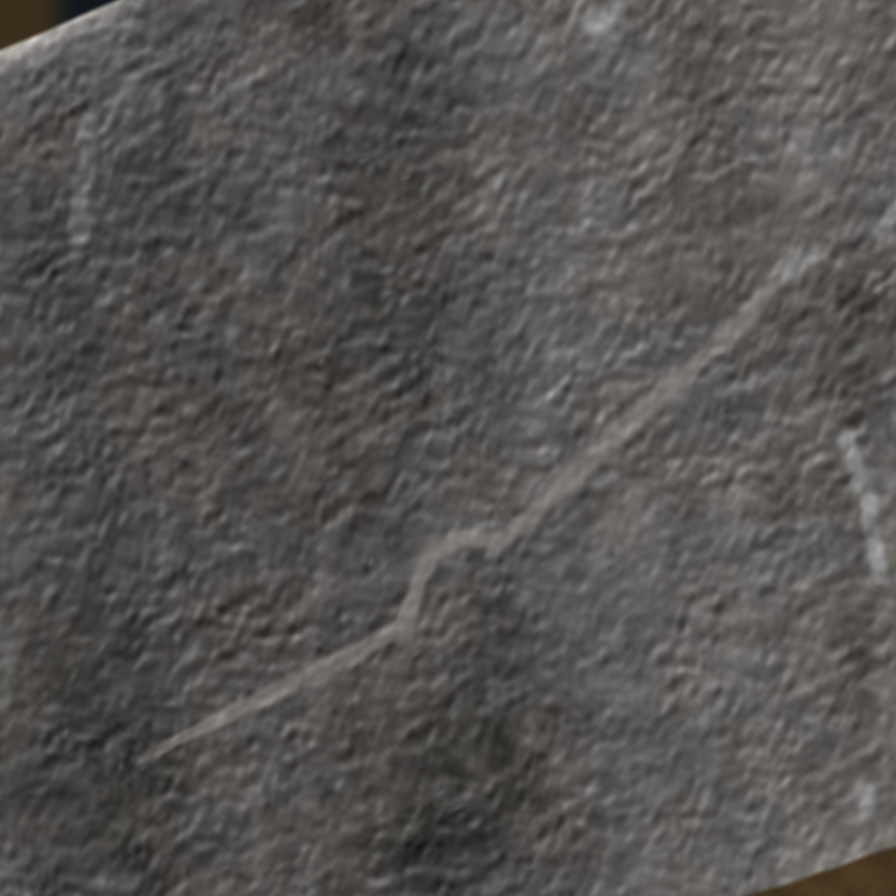
Reproduce this texture procedurally as a three.js fragment shader.

```glsl
varying vec2 vUv;

#define ROCK_COOL vec3(0.318, 0.309, 0.315)
#define ROCK_WARM vec3(0.326, 0.315, 0.301)
#define VEIN_COLOR vec3(0.50, 0.48, 0.46)
#define PALE_COLOR vec3(0.58, 0.58, 0.59)
#define RIM_COLOR vec3(0.86, 0.85, 0.82)
#define GROUND_COLOR vec3(0.27, 0.21, 0.13)
#define GRAIN_ANGLE 0.58
#define GRAIN_SCALE vec2(46.0, 84.0)
#define RELIEF 0.19
#define FLECK_CELLS 20.0
#define FLECK_CHANCE 0.30

float hash(vec2 p) {
  vec3 q = fract(p.xyx * 0.1031);
  q += dot(q, q.yzx + 33.33);
  return fract((q.x + q.y) * q.z);
}

float noise(vec2 p) {
  vec2 i = floor(p), f = fract(p);
  f = f * f * (3.0 - 2.0 * f);
  return mix(mix(hash(i), hash(i + vec2(1.0, 0.0)), f.x),
             mix(hash(i + vec2(0.0, 1.0)), hash(i + 1.0), f.x), f.y);
}

float fbm(vec2 p) {
  float sum = 0.0, amp = 0.53;
  for (int i = 0; i < 4; i++) {
    sum += amp * noise(p);
    p = mat2(0.8, 0.6, -0.6, 0.8) * p * 2.03 + 17.3;
    amp *= 0.5;
  }
  return sum;
}

vec2 rotate(vec2 p, float a) {
  float c = cos(a), s = sin(a);
  return vec2(c * p.x + s * p.y, c * p.y - s * p.x);
}

// Height of the chipped surface: layers of grain at differing angles
float chips(vec2 p) {
  vec2 q = rotate(p, GRAIN_ANGLE) * GRAIN_SCALE;
  vec2 r = rotate(p, GRAIN_ANGLE + 0.55) * GRAIN_SCALE * 1.5;
  vec2 s = rotate(p, GRAIN_ANGLE - 0.7) * GRAIN_SCALE * 1.2;
  return 0.42 * noise(q + 50.0) + 0.33 * noise(r + 90.0) + 0.25 * noise(s + 130.0);
}

float blob(vec2 p, vec2 center, vec2 radius) {
  vec2 d = (p - center) / radius;
  return exp(-dot(d, d));
}

// Soft pale stroke from a to b
float streak(vec2 p, vec2 a, vec2 b, float width) {
  vec2 ab = b - a;
  float t = clamp(dot(p - a, ab) / dot(ab, ab), 0.0, 1.0);
  return 1.0 - smoothstep(0.2 * width, width, length(p - a - ab * t));
}

float veinHeight(float x) {
  return 0.16 + 0.5 * (x - 0.17) + 0.065 * smoothstep(0.44, 0.49, x)
       - 0.025 * smoothstep(0.51, 0.57, x) + 0.44 * max(x - 0.565, 0.0);
}

float vein(vec2 p) {
  float slope = (veinHeight(p.x + 0.005) - veinHeight(p.x - 0.005)) / 0.01;
  float d = abs(p.y - veinHeight(p.x)) / sqrt(1.0 + slope * slope);
  float width = mix(0.010, 0.017, smoothstep(0.2, 0.4, p.x)) * (0.75 + 0.5 * noise(p * 30.0));
  float ends = smoothstep(0.15, 0.20, p.x) * (1.0 - smoothstep(0.83, 0.91, p.x));
  return ends * (1.0 - smoothstep(0.3 * width, width, d));
}

// Small bright chips, scattered one per cell
float flecks(vec2 p) {
  vec2 cell = floor(p * FLECK_CELLS);
  float sum = 0.0;
  for (int j = -1; j <= 1; j++) {
    for (int i = -1; i <= 1; i++) {
      vec2 id = cell + vec2(float(i), float(j));
      vec2 center = (id + vec2(hash(id + 3.7), hash(id + 8.1))) / FLECK_CELLS;
      vec2 d = rotate(p - center, 0.3 + 0.9 * hash(id + 5.3));
      float size = 0.4 + 0.6 * hash(id + 2.9);
      float on = step(hash(id + 11.0), FLECK_CHANCE);
      sum += on * size * blob(d, vec2(0.0), vec2(0.011, 0.0055) * size);
    }
  }
  return min(sum, 1.0);
}

void main() {
  vec2 p = vUv;
  vec2 warp = vec2(fbm(p * 9.0), fbm(p * 9.0 + 40.0)) - 0.5;
  vec2 w = p + 0.02 * warp;

  // Broad tone: upright stains, a lighter right side, dark hollows
  float tone = 0.99 + 0.36 * (fbm(w * vec2(10.0, 3.5) + 5.0) - 0.5);
  tone += 0.36 * (fbm(w * vec2(22.0, 17.0) + 70.0) - 0.5);
  tone += 0.21 * smoothstep(0.46, 0.62, w.x + 0.06 * w.y) - 0.04;
  tone += 0.16 * blob(w, vec2(0.05, 0.95), vec2(0.22, 0.12));
  tone -= 0.17 * blob(w, vec2(0.47, 0.74), vec2(0.10, 0.24));
  tone -= 0.32 * blob(w, vec2(0.57, 0.22), vec2(0.07, 0.15));
  tone -= 0.24 * blob(w, vec2(0.50, 0.06), vec2(0.09, 0.12));
  tone -= 0.16 * blob(w, vec2(0.06, 0.10), vec2(0.16, 0.16));
  tone -= 0.24 * blob(w, vec2(0.955, 0.66), vec2(0.03, 0.12));
  tone -= 0.22 * blob(w, vec2(0.965, 0.26), vec2(0.018, 0.08));

  // Chipped relief lit from the upper left
  float h = chips(w);
  float relief = h - chips(w + vec2(-0.0035, 0.006));
  float strength = RELIEF * (0.6 + 0.8 * noise(w * 13.0 + 8.0));
  float light = strength * (relief + 0.7 * max(relief, 0.0) * h) + 0.12 * (h - 0.5);
  light += 0.035 * (noise(w * 140.0) - 0.5);

  float warmth = smoothstep(0.3, 0.7, fbm(w * 13.0 + 30.0) + 0.15 * (p.x - 0.5));
  vec3 color = mix(ROCK_COOL, ROCK_WARM, warmth) * tone + light;

  // Vein and pale marks
  float pale = 0.45 * streak(w, vec2(0.105, 0.86), vec2(0.088, 0.73), 0.017);
  pale += 0.70 * streak(w, vec2(0.945, 0.51), vec2(0.972, 0.44), 0.016);
  pale += 0.70 * streak(w, vec2(0.972, 0.44), vec2(0.979, 0.36), 0.014);
  pale += 0.75 * streak(w, vec2(0.660, 0.97), vec2(0.687, 0.99), 0.018);
  pale += 0.70 * streak(w, vec2(0.982, 0.74), vec2(1.010, 0.78), 0.015);
  pale += 0.65 * streak(w, vec2(0.963, 0.12), vec2(0.965, 0.095), 0.016);
  pale += 0.50 * streak(w, vec2(0.885, 0.70), vec2(0.908, 0.72), 0.024);
  pale += 0.30 * streak(w, vec2(0.010, 0.30), vec2(0.005, 0.22), 0.016);
  color = mix(color, VEIN_COLOR + 0.7 * light, 0.85 * vein(p + 0.014 * warp));
  color = mix(color, PALE_COLOR + 0.8 * light, min(pale * (0.5 + 0.9 * h), 1.0));
  color = mix(color, PALE_COLOR, 0.5 * flecks(w));

  // Sunlit rim and dark backdrop at the upper left
  float top = 0.943 + 0.42 * p.x - p.y + 0.008 * warp.y;
  float rim = exp(-max(top, 0.0) / 0.016) * (1.0 - smoothstep(0.10, 0.20, p.x));
  color = mix(color, RIM_COLOR + light, rim * (0.7 + 0.3 * h));
  vec3 backdrop = mix(GROUND_COLOR * 0.85, vec3(0.07, 0.09, 0.11), smoothstep(0.04, 0.09, p.x));
  color = mix(backdrop, color, smoothstep(-0.005, 0.004, top));

  // Ground at the lower right
  float base = p.y - 0.33 * (p.x - 0.83) + 0.01 * warp.x;
  color += 0.07 * exp(-abs(base) / 0.02) * smoothstep(0.75, 0.88, p.x);
  vec3 ground = GROUND_COLOR * (0.75 + 0.5 * fbm(p * 40.0));
  color = mix(ground, color, smoothstep(-0.005, 0.004, base));

  gl_FragColor = vec4(clamp(color, 0.0, 1.0), 1.0);
}
```
